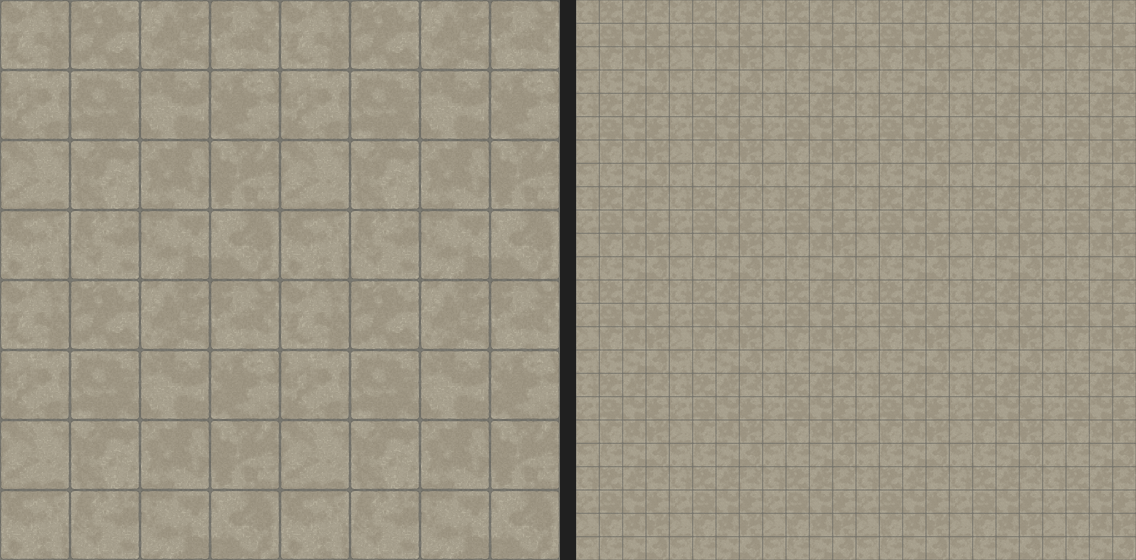
Left, the tile; right, the same tile 3 across and 3 down.
A three.js fragment shader for this texture:

```glsl
// Square beige stone tiles, eight by eight, set in thin dark grout.
// A rounded box distance shapes each tile; wrapping value noise adds
// cloudy mottling, fine pale speckle and slightly worn edges.

varying vec2 vUv;

const float TILES = 8.0;          // tiles across and down
const float NOISE_SPAN = 4.0;     // tiles before the mottling repeats
const float GROUT_HALF = 0.018;   // half grout width, in tiles
const float CORNER_RADIUS = 0.035;
const float EDGE_SOFTNESS = 0.009;
const float EDGE_WOBBLE = 0.007;
const float RIM_WIDTH = 0.028;
const float RIM_LIGHT = 0.030;
const float MOTTLE_SCALE = 5.0;   // cloud cells per tile
const float GRAIN_SCALE = 56.0;   // grain cells per tile
const float GRAIN_AMOUNT = 0.045;
const float SPECKLE_AMOUNT = 0.050;

const vec3 STONE_DARK = vec3(0.612, 0.580, 0.508);
const vec3 STONE_LIGHT = vec3(0.652, 0.624, 0.552);
const vec3 SPECKLE_TINT = vec3(0.95, 1.0, 0.92);
const vec3 GROUT_EDGE = vec3(0.405, 0.400, 0.370);
const vec3 GROUT_CENTER = vec3(0.475, 0.470, 0.440);

float hash(vec2 p) {
  vec3 q = fract(vec3(p.xyx) * 0.1031);
  q += dot(q, q.yzx + 33.33);
  return fract((q.x + q.y) * q.z);
}

// Value noise whose lattice wraps after a whole number of tiles.
float tileNoise(vec2 cell, float scale, float seed) {
  vec2 p = cell * scale;
  vec2 i = floor(p);
  vec2 f = fract(p);
  f = f * f * (3.0 - 2.0 * f);
  float period = NOISE_SPAN * scale;
  vec2 a = mod(i, period) + seed;
  vec2 b = mod(i + 1.0, period) + seed;
  return mix(mix(hash(a), hash(vec2(b.x, a.y)), f.x),
             mix(hash(vec2(a.x, b.y)), hash(b), f.x), f.y);
}

float fbm(vec2 cell) {
  float sum = 0.0;
  float weight = 0.5;
  float scale = MOTTLE_SCALE;
  for (int octave = 0; octave < 4; octave++) {
    sum += weight * tileNoise(cell, scale, 17.0 * float(octave));
    scale *= 2.0;
    weight *= 0.55;
  }
  return sum / 1.01;
}

float roundedBox(vec2 p, float halfSize, float radius) {
  vec2 q = abs(p) - halfSize + radius;
  return length(max(q, 0.0)) + min(max(q.x, q.y), 0.0) - radius;
}

void main() {
  vec2 cell = vUv * TILES;
  float grain = tileNoise(cell, GRAIN_SCALE, 91.0) - 0.5;

  // Tile outline, positive inside the grout
  float dist = roundedBox(fract(cell) - 0.5, 0.5 - GROUT_HALF, CORNER_RADIUS);
  dist += (tileNoise(cell, 24.0, 53.0) - 0.5) * EDGE_WOBBLE;

  // Cloudy stone with speckle gathered in the pale patches
  float mottle = smoothstep(0.40, 0.62, fbm(cell));
  vec3 stone = mix(STONE_DARK, STONE_LIGHT, mottle);
  stone += grain * GRAIN_AMOUNT;
  float speckle = smoothstep(0.66, 0.92, tileNoise(cell, 44.0, 137.0));
  stone += SPECKLE_TINT * speckle * SPECKLE_AMOUNT * (0.25 + 0.75 * mottle);

  // Pale, unevenly worn rim
  float rim = smoothstep(-RIM_WIDTH, -0.008, dist);
  stone += RIM_LIGHT * rim * tileNoise(cell, 12.0, 71.0);

  // Grout, darker where it meets the tile
  vec3 grout = mix(GROUT_EDGE, GROUT_CENTER, smoothstep(0.0, GROUT_HALF, dist));
  grout += grain * GRAIN_AMOUNT;

  float groutMask = smoothstep(-EDGE_SOFTNESS, EDGE_SOFTNESS, dist);
  gl_FragColor = vec4(mix(stone, grout, groutMask), 1.0);
}
```
